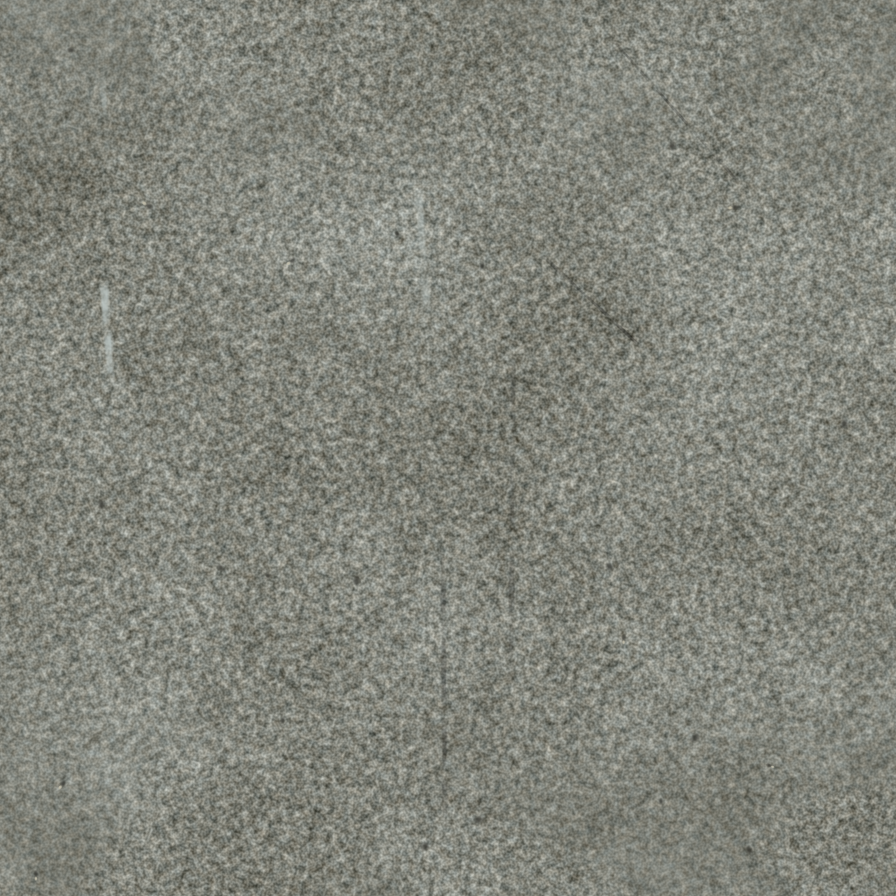
Give the GLSL for this texture, as a Shadertoy shader.

```glsl
const vec3 STONE = vec3(0.512, 0.519, 0.483);
const vec3 COOL_TINT = vec3(-0.020, 0.000, 0.017);
const vec3 CHALK = vec3(0.74, 0.78, 0.77);
const vec3 PIT_DARK = vec3(0.20, 0.20, 0.18);
const vec3 PIT_LIGHT = vec3(0.78, 0.76, 0.68);

// Integer hash: two random values in 0..1 for a lattice cell
vec2 hash2(vec2 cell, float seed) {
    uvec3 h = uvec3(ivec3(vec3(cell, seed)) + 4096);
    h = h * 1664525u + 1013904223u;
    h.x += h.y * h.z; h.y += h.z * h.x; h.z += h.x * h.y;
    h ^= h >> 16u;
    h.x += h.y * h.z; h.y += h.z * h.x;
    return vec2(h.xy >> 8u) / 16777216.0;
}

float cornerSlope(vec2 cell, vec2 offset, float seed) {
    float angle = 6.28318 * hash2(cell, seed).x;
    return dot(vec2(cos(angle), sin(angle)), offset);
}

float gradientNoise(vec2 p, float seed) {
    vec2 i = floor(p), f = p - i;
    vec2 u = f * f * f * (f * (f * 6.0 - 15.0) + 10.0);
    vec2 e = vec2(1.0, 0.0);
    float low = mix(cornerSlope(i, f, seed), cornerSlope(i + e.xy, f - e.xy, seed), u.x);
    float high = mix(cornerSlope(i + e.yx, f - e.yx, seed), cornerSlope(i + e.xx, f - e.xx, seed), u.x);
    return mix(low, high, u.y);
}

vec2 rotate(vec2 p, float angle) {
    float c = cos(angle), s = sin(angle);
    return vec2(c * p.x - s * p.y, s * p.x + c * p.y);
}

// Sum of rotated octaves, so that no lattice direction stands out
float fractalNoise(vec2 p, float frequency, int octaves, float gain, float seed) {
    float sum = 0.0, amplitude = 1.0;
    for (int k = 0; k < octaves; k++) {
        p = rotate(p, 0.9);
        sum += amplitude * gradientNoise(p * frequency, seed + float(k));
        frequency *= 1.83;
        amplitude *= gain;
    }
    return sum;
}

// Soft line from a to b, worn unevenly along its length
float scratch(vec2 p, vec2 a, vec2 b, float width, float seed) {
    vec2 along = b - a;
    float t = clamp(dot(p - a, along) / dot(along, along), 0.0, 1.0);
    float wobble = 0.002 * gradientNoise(p * 22.0, seed);
    float d = length(p - a - along * t) + wobble;
    float wear = smoothstep(-0.6, 0.4, fractalNoise(p, 28.0, 3, 0.7, seed + 1.0));
    float ends = smoothstep(0.0, 0.15, t) * smoothstep(1.0, 0.85, t);
    return (1.0 - smoothstep(0.3 * width, width, abs(d))) * wear * ends;
}

// Scattered pits: x is the dark hole, y the lit chip beside it
vec2 pits(vec2 p, float density, float share, float seed) {
    vec2 home = floor(p * density), result = vec2(0.0);
    for (int y = -1; y <= 1; y++)
    for (int x = -1; x <= 1; x++) {
        vec2 cell = home + vec2(x, y);
        vec2 traits = hash2(cell, seed + 1.0);
        vec2 center = (cell + hash2(cell, seed)) / density;
        float radius = mix(0.0040, 0.0085, traits.y);
        vec2 q = rotate(p - center, 6.28318 * traits.y) * vec2(1.0, 1.4);
        float present = step(traits.x, share);
        float hole = 1.0 - smoothstep(0.1 * radius, radius, length(q));
        float chip = 1.0 - smoothstep(0.1 * radius, 0.6 * radius, length(q - vec2(radius, 0.0)));
        chip *= step(traits.x, 0.35 * share);
        result = max(result, vec2(hole, chip) * present);
    }
    return result;
}

void mainImage(out vec4 fragColor, in vec2 fragCoord) {
    vec2 p = fragCoord / iResolution.y;

    // Broad stains, and worn areas fading toward the upper and lower left
    float stain = fractalNoise(p, 3.2, 4, 0.65, 10.0);
    float corner = smoothstep(0.22, 0.55, length((p - vec2(0.45, 0.5)) * vec2(0.5, 1.0)));
    float worn = corner * smoothstep(-0.25, 0.35, fractalNoise(p, 4.0, 3, 0.6, 24.0));

    // Fine grain
    float grain = fractalNoise(p, 106.0, 3, 0.95, 30.0);
    float clump = fractalNoise(p, 24.0, 3, 0.85, 40.0);
    float light = 0.180 * grain * mix(1.08, 0.65, worn);
    light += 0.050 * clump + 0.075 * stain - 0.030 * worn + 0.005;

    // Slight shift between cool and warm grains
    float tint = fractalNoise(p, 90.0, 2, 0.8, 50.0) + 0.3 * stain;
    vec3 color = STONE + light + COOL_TINT * tint;

    // Dark hairlines, both vertical and diagonal
    float dark = 0.6 * scratch(p, vec2(0.57, 0.22), vec2(0.573, 0.62), 0.0040, 60.0);
    dark = max(dark, 0.8 * scratch(p, vec2(0.497, 0.07), vec2(0.494, 0.40), 0.0040, 62.0));
    dark = max(dark, scratch(p, vec2(0.68, 0.96), vec2(0.83, 0.79), 0.0026, 64.0));
    dark = max(dark, scratch(p, vec2(0.60, 0.72), vec2(0.74, 0.59), 0.0026, 66.0));
    color *= 1.0 - 0.32 * dark;

    // Chalky vertical streaks
    float chalk = scratch(p, vec2(0.125, 0.56), vec2(0.115, 0.69), 0.0060, 70.0);
    chalk = max(chalk, 0.4 * scratch(p, vec2(0.122, 0.80), vec2(0.114, 0.92), 0.0045, 72.0));
    chalk = max(chalk, 0.4 * scratch(p, vec2(0.478, 0.63), vec2(0.466, 0.80), 0.0060, 74.0));
    color = mix(color, CHALK, 0.9 * chalk);

    // Pits and chips
    vec2 pit = pits(p, 15.0, 0.12, 80.0);
    color = mix(color, PIT_DARK, 0.7 * pit.x);
    color = mix(color, PIT_LIGHT, 0.85 * pit.y);

    fragColor = vec4(clamp(color, 0.0, 1.0), 1.0);
}
```
